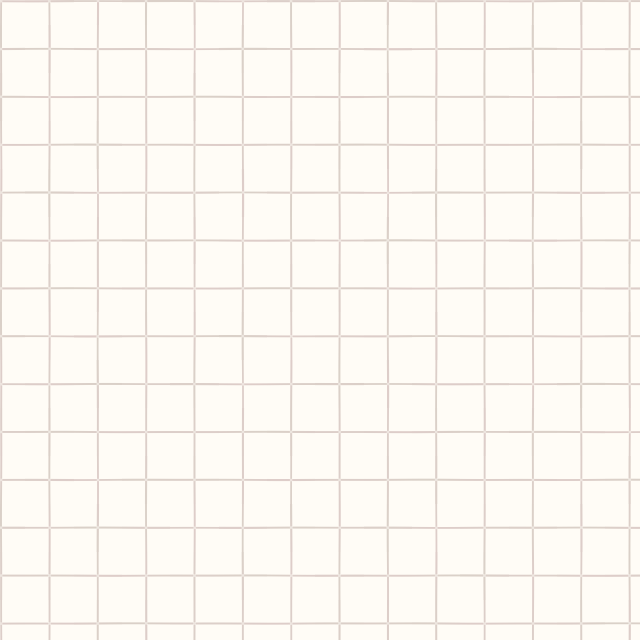
Write a WebGL 1 fragment shader that draws this pattern.

```glsl
precision highp float;
// Cream paper ruled with a fine, slightly uneven grid of dusty pink lines.

uniform vec2 u_resolution;

const vec2 PITCH = vec2(0.07554, 0.07480);      // cell size, just over 13 cells each way
const vec2 FIRST_LINE = vec2(0.0018, 0.0018);   // offset from the left and top edges
const float LINE_WIDTH = 0.0031;
const float WIDTH_VARIATION = 0.10;
const float WOBBLE = 0.0003;
const float CROSSING_RADIUS = 0.0032;
const float CROSSING_FADE = 0.5;
const vec3 PAPER = vec3(1.0, 0.99, 0.965);
const vec3 PINK_INK = vec3(0.870, 0.802, 0.788);
const vec3 GREY_INK = vec3(0.855, 0.818, 0.785);

// Layered sines: slow drift along a line, different for each line, in -1..1.
float drift(float along, float line) {
    return 0.6 * sin(along * 17.0 + line * 2.4)
         + 0.4 * sin(along * 41.0 - line * 4.1);
}

// Signed distance to the nearest line of a repeating set.
float lineDistance(float across, float pitch) {
    return (fract(across / pitch + 0.5) - 0.5) * pitch;
}

// Share of a pixel covered by a line, exact for lines near one pixel wide.
float lineCoverage(float d, float width, float pixel) {
    float halfWidth = 0.5 * width;
    float high = min(d + 0.5 * pixel, halfWidth);
    float low = max(d - 0.5 * pixel, -halfWidth);
    return clamp((high - low) / pixel, 0.0, 1.0);
}

void main() {
    float pixel = 1.0 / u_resolution.y;
    vec2 p = gl_FragCoord.xy * pixel;
    p.y = 1.0 - p.y;    // rows are counted from the top edge

    // Hand-ruled unevenness: index of the nearest line, then its drift
    vec2 across = p - FIRST_LINE;
    vec2 line = floor(across / PITCH + 0.5);
    vec2 uneven = vec2(drift(p.y, line.x), drift(p.x, line.y + 7.0));
    across += WOBBLE * uneven;

    // Vertical and horizontal strokes
    vec2 d = vec2(lineDistance(across.x, PITCH.x), lineDistance(across.y, PITCH.y));
    vec2 width = LINE_WIDTH * (1.0 + WIDTH_VARIATION * uneven.yx);
    float vertical = lineCoverage(d.x, width.x, pixel);
    float horizontal = lineCoverage(d.y, width.y, pixel);
    float ink = max(vertical, horizontal);

    // Ink pales where two strokes cross
    float crossing = 1.0 - smoothstep(0.3, 1.0, length(d) / CROSSING_RADIUS);
    ink *= 1.0 - CROSSING_FADE * crossing;

    // Ink tint wanders between pink and warm grey
    float tint = vertical > horizontal ? uneven.x : uneven.y;
    vec3 inkColor = mix(PINK_INK, GREY_INK, 0.5 + 0.5 * tint);

    gl_FragColor = vec4(mix(PAPER, inkColor, ink), 1.0);
}
```
